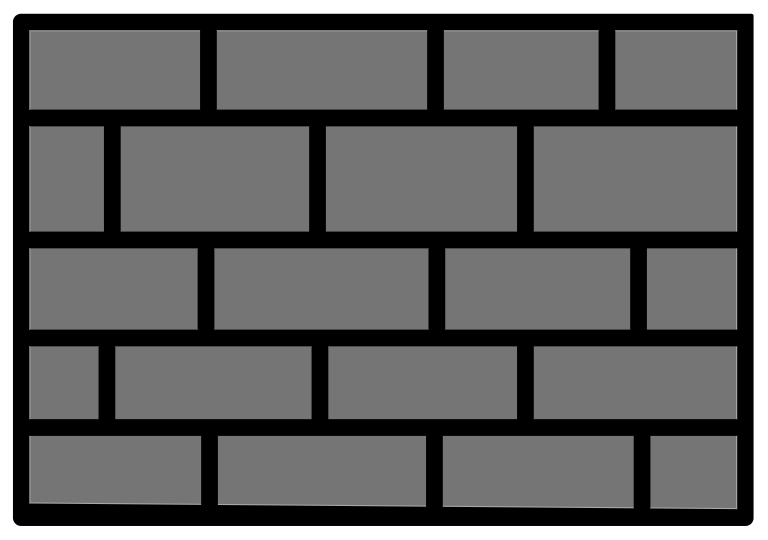
Reproduce this pattern procedurally as a WebGL 2 fragment shader.

```glsl
#version 300 es
precision highp float;

uniform vec2 u_resolution;
out vec4 outColor;

// Lengths are in canvas heights, measured from the lower left.
const float ASPECT = 64.0 / 45.0;
const vec3 PAPER = vec3(1.0);
const vec3 MORTAR = vec3(0.0);
const vec3 BRICK = vec3(0.46);
const vec3 GLINT = vec3(0.66);

const vec2 WALL_MIN = vec2(0.0240, 0.0260);
const vec2 WALL_MAX = vec2(1.3955, 0.9745);
const vec2 INNER_MIN = vec2(0.0543, 0.0676);
const vec2 INNER_MAX = vec2(1.3652, 0.9440);
const float BASE_SLOPE = -0.0080;      // lower inner edge drops to the right
const float CORNER_RADIUS = 0.0150;
const float SHARP_RADIUS = 0.0040;     // upper right corner only
const float HALF_JOINT = 0.0155;
const float GLINT_WIDTH = 0.0020;

// Centre heights of the mortar beds, and upright joints per row, top down.
const int ROWS = 5;
const float BEDS[4] = float[4](0.7815, 0.5556, 0.3741, 0.2083);
const vec3 JOINTS[ROWS] = vec3[ROWS](
    vec3(0.3860, 0.8065, 1.1240),
    vec3(0.2080, 0.5880, 0.9730),
    vec3(0.3815, 0.8090, 1.1825),
    vec3(0.1980, 0.5925, 0.9730),
    vec3(0.3880, 0.8045, 1.1890));

float roundedBox(vec2 p, vec2 halfSize, float radius) {
    vec2 q = abs(p) - halfSize + radius;
    return length(max(q, 0.0)) + min(max(q.x, q.y), 0.0) - radius;
}

// Signed distance to the outer outline, negative inside.
float wallDistance(vec2 p) {
    vec2 q = p - 0.5 * (WALL_MIN + WALL_MAX);
    float radius = min(q.x, q.y) > 0.0 ? SHARP_RADIUS : CORNER_RADIUS;
    return roundedBox(q, 0.5 * (WALL_MAX - WALL_MIN), radius);
}

// Distance inward from the frame's inner edge, positive inside.
float innerDistance(vec2 p) {
    float base = INNER_MIN.y + BASE_SLOPE * (p.x - INNER_MIN.x);
    vec2 low = p - vec2(INNER_MIN.x, base);
    vec2 high = INNER_MAX - p;
    return min(min(low.x, low.y), min(high.x, high.y));
}

// Distance to the nearest bed or upright joint, positive in a brick.
float mortarDistance(vec2 p) {
    int row = 0;
    float nearest = 10.0;
    for (int i = 0; i < ROWS - 1; i++) {
        nearest = min(nearest, abs(p.y - BEDS[i]));
        if (p.y < BEDS[i]) row = i + 1;
    }
    vec3 gaps = abs(p.x - JOINTS[row]);
    return min(nearest, min(gaps.x, min(gaps.y, gaps.z))) - HALF_JOINT;
}

// Antialiased coverage, full where the distance is positive.
float coverage(float d) {
    return clamp(0.5 + d * u_resolution.y, 0.0, 1.0);
}

void main() {
    vec2 p = gl_FragCoord.xy / u_resolution * vec2(ASPECT, 1.0);
    float inner = innerDistance(p);

    // Pale hairline where bricks meet the frame
    vec3 face = mix(GLINT, BRICK, coverage(inner - GLINT_WIDTH));

    // Mortar slab first, bricks on top
    vec3 color = mix(PAPER, MORTAR, coverage(-wallDistance(p)));
    color = mix(color, face, coverage(min(inner, mortarDistance(p))));

    outColor = vec4(color, 1.0);
}
```
